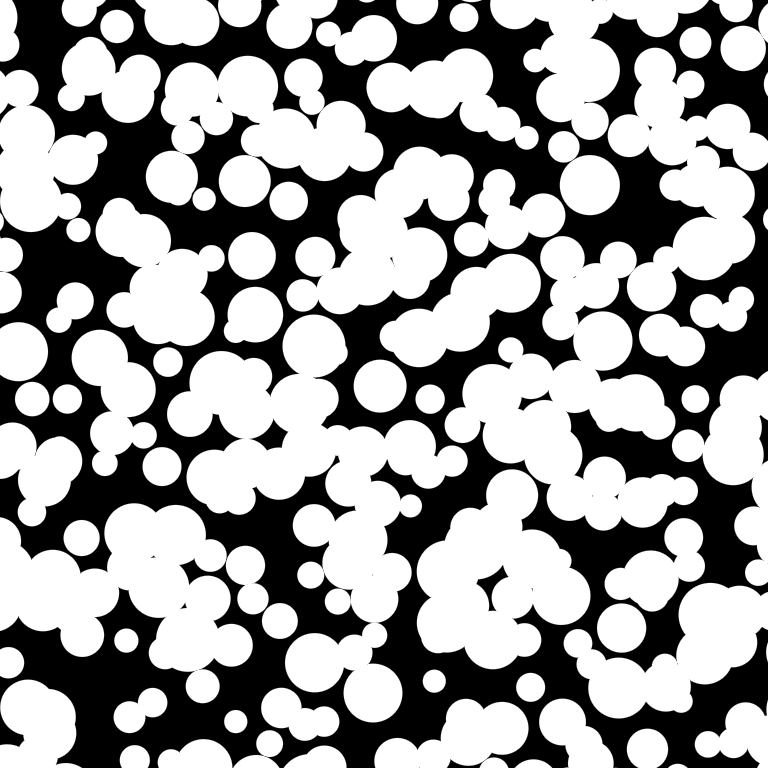
A Shadertoy shader for this pattern:

```glsl
// Scattered white discs on black, overlapping into clumps and chains.
// Each grid cell holds one disc with a hashed centre and radius; the union
// is the minimum of the disc distances over the 3 by 3 nearest cells.

const float CELLS = 17.0;          // grid cells across the canvas
const float RADIUS_MIN = 0.255;    // disc radii, in cells
const float RADIUS_MAX = 0.71;
const float EDGE_PIXELS = 1.1;     // width of the smoothed edge
const vec2 SEED = vec2(7.0, 23.0);
const vec3 GROUND = vec3(0.0);
const vec3 DISC = vec3(1.0);

// Sine hash: three values from 0 to 1 for each cell
vec3 hash3(vec2 cell) {
    vec3 phase = vec3(dot(cell, vec2(127.1, 311.7)),
                      dot(cell, vec2(269.5, 183.3)),
                      dot(cell, vec2(419.2, 371.9)));
    return fract(sin(phase) * 43758.5453);
}

// Signed distance to the union of discs, in cells
float discField(vec2 p) {
    vec2 home = floor(p);
    float nearest = 1e3;
    for (int y = -1; y <= 1; y++) {
        for (int x = -1; x <= 1; x++) {
            vec2 cell = home + vec2(x, y);
            vec3 random = hash3(cell + SEED);
            float radius = mix(RADIUS_MIN, RADIUS_MAX, random.z);
            nearest = min(nearest, length(p - cell - random.xy) - radius);
        }
    }
    return nearest;
}

void mainImage(out vec4 fragColor, in vec2 fragCoord) {
    float cellsPerPixel = CELLS / min(iResolution.x, iResolution.y);
    float dist = discField(fragCoord * cellsPerPixel);

    // Antialiased edge centred on the outline
    float cover = clamp(0.5 - dist / (EDGE_PIXELS * cellsPerPixel), 0.0, 1.0);
    fragColor = vec4(mix(GROUND, DISC, cover), 1.0);
}
```
